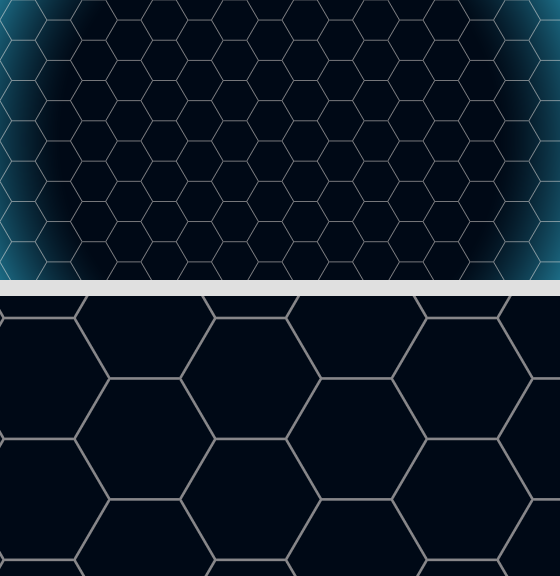
Top, the full canvas; bottom, a detail of the centre.
Reproduce this background procedurally as a WebGL 1 fragment shader.

```glsl
precision highp float;
// Thin pale honeycomb of flat-topped hexagons over near-black navy,
// with a teal glow rising towards the left and right edges and corners.
// Hexagons come from two interleaved rectangular grids of centres.

uniform vec2 u_resolution;

// Distance to the nearest hexagon edge; centres lie one unit apart vertically.
float hexEdge(vec2 p) {
  vec2 period = vec2(sqrt(3.0), 1.0);
  vec2 a = abs(mod(p + 0.5 * period, period) - 0.5 * period);
  vec2 b = abs(mod(p, period) - 0.5 * period);
  vec2 q = dot(a, a) < dot(b, b) ? a : b;
  return 0.5 - max(q.y, dot(q, vec2(0.5 * sqrt(3.0), 0.5)));
}

// Share of a pixel-wide span at distance d covered by a line.
float lineCoverage(float d, float halfWidth, float pixel) {
  float overlap = min(d + 0.5 * pixel, halfWidth) - max(d - 0.5 * pixel, -halfWidth);
  return clamp(overlap / pixel, 0.0, 1.0);
}

void main() {
  // Canvas height is one unit
  vec2 uv = gl_FragCoord.xy / u_resolution.y;
  vec2 middle = vec2(0.5 * u_resolution.x / u_resolution.y, 0.5);

  // Radial glow, dark through the centre
  float glow = clamp((length(uv - middle) - 0.78) / 0.338, 0.0, 1.0);
  vec3 navy = vec3(0.0, 0.035, 0.085);
  vec3 teal = vec3(0.11, 0.42, 0.52);
  vec3 color = mix(navy, teal, pow(glow, 1.4));

  // Honeycomb, about 16 columns by 7 rows
  vec2 cell = vec2(0.1454, 0.14396);
  float edge = hexEdge((uv - vec2(0.0836, 0.9284)) / cell);
  float pixel = 1.0 / (u_resolution.y * cell.y);
  float line = lineCoverage(edge, 0.0108, pixel);
  color = mix(color, vec3(0.96, 0.93, 0.91), 0.55 * line);

  gl_FragColor = vec4(color, 1.0);
}
```
